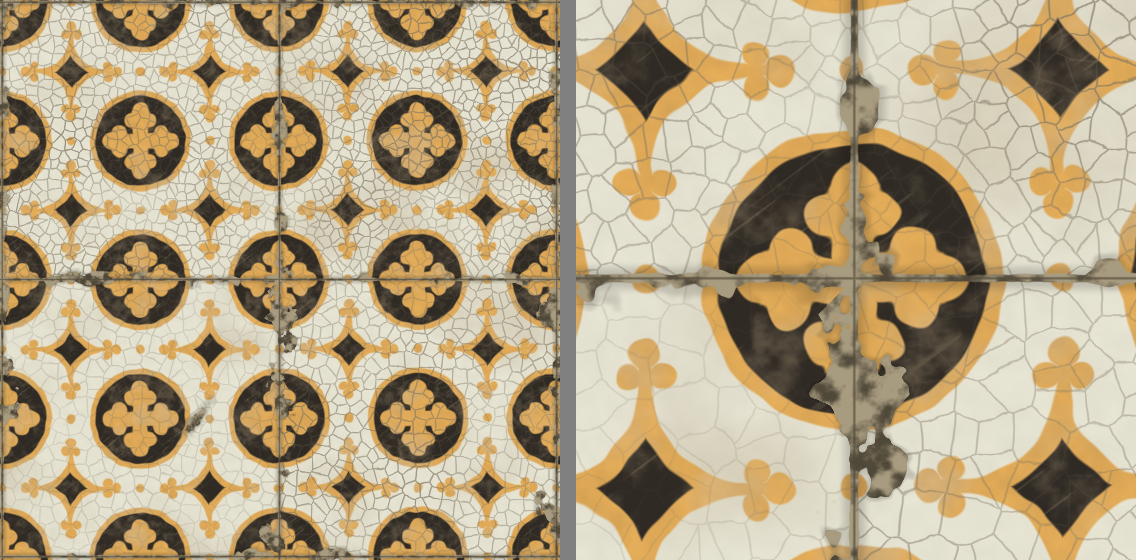
Left, the full canvas; right, a detail of the centre.
Give the GLSL for this pattern, as a WebGL 1 fragment shader.

```glsl
precision highp float;
// Four crazed, worn glazed tiles with crossed roundels, pointed stars and dots.
uniform vec2 u_resolution;

const vec2 CENTER = vec2(0.499, 0.501);  // where the four tiles meet
const float PITCH = 0.2475;              // roundel spacing
const float TILE = 2.0 * PITCH;
const float TILE_SHIFT = 0.004;          // printing offset of each tile
const float JOINT = 0.0024;              // half width of the mortar
const float CRACK_WIDTH = 0.0005;
const float RING_RADIUS = 0.362;         // motif sizes, in units of PITCH
const float DISC_RADIUS = 0.323;
const float DOT_RADIUS = 0.032;
const float WOBBLE = 0.014;              // hand painted edges

const vec3 CREAM = vec3(0.895, 0.885, 0.82);
const vec3 STAIN = vec3(0.82, 0.79, 0.70);
const vec3 OCHRE = vec3(0.87, 0.66, 0.34);
const vec3 PALE_OCHRE = vec3(0.83, 0.68, 0.45);
const vec3 DARK = vec3(0.185, 0.165, 0.14);
const vec3 WORN_DARK = vec3(0.36, 0.32, 0.26);
const vec3 CRACK = vec3(0.50, 0.46, 0.38);
const vec3 MORTAR = vec3(0.66, 0.61, 0.50);
const vec3 GRIME = vec3(0.31, 0.28, 0.22);

float hash(vec2 p) { return fract(sin(dot(p, vec2(127.1, 311.7))) * 43758.55); }
vec2 hash2(vec2 p) { return vec2(hash(p), hash(p + 17.3)); }

float noise(vec2 p) {
  vec2 i = floor(p), f = fract(p);
  f = f * f * (3.0 - 2.0 * f);
  return mix(mix(hash(i), hash(i + vec2(1, 0)), f.x),
             mix(hash(i + vec2(0, 1)), hash(i + vec2(1, 1)), f.x), f.y);
}

float fbm(vec2 p) {
  float sum = 0.0, amp = 0.533;
  for (int i = 0; i < 4; i++) {
    sum += amp * noise(p);
    p = p * 2.03 + 11.7;
    amp *= 0.5;
  }
  return sum;
}

// Distance to the border between the two nearest scattered points.
float crackDistance(vec2 p) {
  vec2 cell = floor(p), a = vec2(8.0), b = vec2(8.0);
  for (int y = -1; y <= 1; y++)
    for (int x = -1; x <= 1; x++) {
      vec2 g = cell + vec2(x, y);
      vec2 r = g + hash2(g) - p;
      if (dot(r, r) < dot(a, a)) { b = a; a = r; }
      else if (dot(r, r) < dot(b, b)) b = r;
    }
  return dot(0.5 * (a + b), normalize(b - a));
}

float smoothMin(float a, float b, float k) {
  float h = max(k - abs(a - b), 0.0) / k;
  return min(a, b) - 0.25 * h * h * k;
}

// Folds a four-way symmetric figure into one eighth.
vec2 fold(vec2 p) { p = abs(p); return vec2(max(p.x, p.y), min(p.x, p.y)); }

float lobe(vec2 p, vec2 c, float r) { return length(p - c) - r; }

float lobedCross(vec2 p) {
  float shank = max(p.x - 0.21, p.y - 0.054);
  float d = smoothMin(shank, lobe(p, vec2(0.15, 0.064), 0.053), 0.02);
  return smoothMin(d, lobe(p, vec2(0.216, 0.0), 0.059), 0.02);
}

float trefoilStar(vec2 p) {
  float body = max(0.235 - length(p - 0.25), p.x - 0.25);
  float stem = max(p.x - 0.30, p.y - 0.016);
  float leaves = min(lobe(p, vec2(0.268, 0.040), 0.033), lobe(p, vec2(0.325, 0.0), 0.037));
  return min(min(body, stem), leaves);
}

float diamond(vec2 p) { return max(0.414 - length(p - 0.346), p.x - 0.125); }

float fill(float d, float px) { return 1.0 - smoothstep(-px, px, d); }

void main() {
  float size = min(u_resolution.x, u_resolution.y);
  vec2 uv = gl_FragCoord.xy / size;
  float px = 1.0 / size;
  vec2 grid = (uv - CENTER) / TILE;
  vec2 tile = floor(grid) + 1.0;
  float mottle = fbm(uv * 24.0), grain = fbm(uv * 95.0 + 5.0);

  // Painted motifs
  vec2 cell = (uv - CENTER - TILE_SHIFT * (hash2(tile + 3.0) - 0.5)) / PITCH;
  cell += WOBBLE * (vec2(noise(uv * 70.0), noise(uv * 70.0 + 31.0)) - 0.5);
  vec2 r = fold(fract(cell + 0.5) - 0.5), s = fold(fract(cell) - 0.5);
  float soft = 0.8 * px / PITCH + 0.002;
  float yellow = min(min(length(r) - RING_RADIUS, trefoilStar(s)), lobe(r, vec2(0.5, 0.0), DOT_RADIUS));
  float black = min(max(length(r) - DISC_RADIUS, -lobedCross(r)), diamond(s));
  vec3 ochre = mix(OCHRE, PALE_OCHRE, smoothstep(0.45, 0.8, mottle)) * (0.95 + 0.1 * grain);
  float scratch = smoothstep(0.8, 0.95, noise(mat2(0.8, -0.6, 0.6, 0.8) * uv * vec2(28.0, 330.0)));
  float worn = clamp(smoothstep(0.42, 0.8, 0.5 * (mottle + grain)) + 0.5 * scratch, 0.0, 1.0);
  vec3 color = mix(CREAM, STAIN, 0.75 * smoothstep(0.45, 0.85, fbm(uv * 7.0 + 2.0))) * (0.98 + 0.04 * grain);
  color = mix(color, ochre, fill(yellow, soft));
  float blackMask = fill(black, soft);
  color = mix(color, mix(DARK, WORN_DARK, worn), blackMask);

  // Crazing, finer and stronger on the upper tiles
  float scale = mix(39.0, 53.0, tile.y) + 4.0 * tile.x;
  float crack = crackDistance((uv + 0.006 * vec2(mottle, grain)) * scale + 9.0 * tile) / scale;
  float crazing = (0.22 + 0.28 * max(tile.x, tile.y)) * (0.45 + 1.1 * noise(uv * 8.0));
  color = mix(color, CRACK, crazing * (1.0 - 0.7 * blackMask) * (1.0 - smoothstep(0.0, CRACK_WIDTH + px, crack)));

  // Mortar, chipped joints and one glaze scar
  vec2 gap = abs(fract(grid + 0.5) - 0.5) * TILE;
  float joint = min(gap.x, gap.y);
  float chip = smoothstep(0.56, 0.78, fbm(uv * 23.0 + 4.0)) * (gap.x < gap.y && uv.y < CENTER.y ? 0.034 : 0.012);
  float loss = joint - JOINT * (0.5 + grain) - chip;
  vec2 scar = mat2(0.6, -0.8, 0.8, 0.6) * (uv - vec2(0.352, 0.251));
  loss = min(loss, length(scar * vec2(0.3, 1.0)) - 0.010 + 0.014 * (fbm(uv * 60.0) - 0.4));
  color *= 1.0 - 0.16 * (1.0 - smoothstep(0.0, 0.008, loss));
  vec3 mortar = mix(GRIME, MORTAR, smoothstep(0.25, 0.65, grain));
  mortar = mix(mortar, GRIME, 0.65 * (1.0 - smoothstep(0.0, 0.0008 + px, joint)));
  color = mix(color, mortar, fill(loss, px));
  gl_FragColor = vec4(color, 1.0);
}
```
